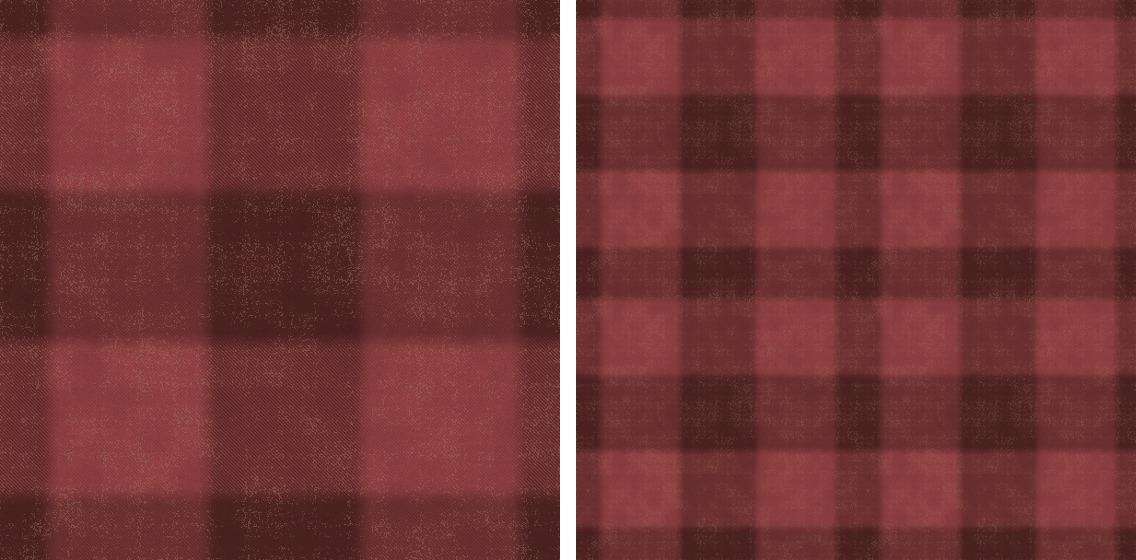
Left, the tile; right, the same tile 2 across and 2 down.
Reproduce this texture procedurally as a Shadertoy shader.

```glsl
const float TAU = 6.2831853;
const float THREADS = 512.0;      // fine fibre cells per side
const float TWILL_LINES = 160.0;  // diagonal ribs per side
const vec3 DARK_WOOL = vec3(0.295, 0.132, 0.128);
const vec3 LIGHT_WOOL = vec3(0.548, 0.242, 0.254);
const vec3 TAN_FIBRE = vec3(0.60, 0.46, 0.36);

float hash(vec2 p) {
    vec3 q = fract(vec3(p.xyx) * 0.1031);
    q += dot(q, q.yzx + 33.33);
    return fract((q.x + q.y) * q.z);
}

// Value noise that wraps after "cells" lattice steps
float wrappedNoise(vec2 uv, float cells, float seed) {
    vec2 p = uv * cells - 0.5;
    vec2 i = floor(p);
    vec2 f = smoothstep(0.0, 1.0, p - i);
    vec2 a = mod(i, cells) + seed;
    vec2 b = mod(i + 1.0, cells) + seed;
    return mix(mix(hash(a), hash(vec2(b.x, a.y)), f.x),
               mix(hash(vec2(a.x, b.y)), hash(b), f.x), f.y);
}

float cloud(vec2 uv, float cells, float seed) {
    float sum = 0.0;
    float weight = 0.5;
    for (int k = 0; k < 3; k++) {
        sum += weight * wrappedNoise(uv, cells, seed);
        cells *= 2.0;
        seed += 19.0;
        weight *= 0.5;
    }
    return sum / 0.875;
}

// Two soft light bands placed symmetrically about a centre
float lightBands(float x, float centre, float offset, float halfWidth, float blur) {
    float fromCentre = abs(fract(x - centre + 0.5) - 0.5);
    float edge = abs(fromCentre - offset) - halfWidth;
    return 1.0 - smoothstep(-blur, blur, edge);
}

// Diagonal ribs, 0 to 1, fading out when too fine to resolve
float twill(vec2 uv, float lines, float resolution) {
    float visible = smoothstep(2.0, 3.0, resolution / lines);
    return 0.5 + 0.5 * visible * sin(TAU * lines * (uv.x + uv.y));
}

void mainImage(out vec4 fragColor, in vec2 fragCoord) {
    vec2 uv = fragCoord / iResolution.xy;
    float blotch = cloud(uv, 16.0, 7.0);
    float fibre = wrappedNoise(uv, THREADS, 41.0);

    // Check bands with slightly fuzzy borders
    vec2 fuzz = 0.006 * (vec2(blotch, cloud(uv, 32.0, 83.0)) - 0.5);
    float warp = lightBands(uv.x + fuzz.x, 0.5075, 0.2785, 0.141, 0.019);
    float weft = lightBands(uv.y + fuzz.y, 0.5244, 0.2712, 0.136, 0.019);

    // Ribs alternate between warp and weft colour
    float rib = twill(uv, TWILL_LINES, min(iResolution.x, iResolution.y));
    float tone = mix(warp, weft, 0.5 + 0.4 * (rib - 0.5));
    vec3 colour = mix(DARK_WOOL, LIGHT_WOOL, tone);
    colour *= 1.0 + 0.10 * (rib - 0.5) + 0.10 * (fibre - 0.5);
    colour *= 1.0 + 0.14 * (blotch - 0.5);

    // Tan flecks, denser along a faint grid and sparse in blotches
    vec2 grid = cos(TAU * 16.0 * uv);
    float density = 0.30 + 0.06 * (grid.x + grid.y) + 0.5 * (blotch - 0.5);
    float fleck = wrappedNoise(uv, THREADS, 137.0);
    float fleckMask = smoothstep(0.0, 0.25, fleck - 1.0 + density);
    colour = mix(colour, TAN_FIBRE, 0.42 * fleckMask);

    fragColor = vec4(colour, 1.0);
}
```
